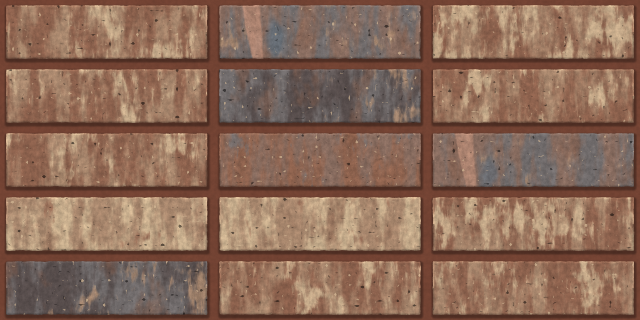
Reproduce this texture procedurally as a Shadertoy shader.

```glsl
// Stack-bonded wall of weathered bricks, three across and five down, in red mortar.

// Layout, in units of the canvas height
const vec2 GRID = vec2(3.0, 5.0);
const vec2 CANVAS = vec2(2.0, 1.0);
const vec2 BRICK_HALF = vec2(0.315, 0.084);
const float CORNER = 0.004;
const float EDGE_WEAR = 0.0022;
const float SHADOW_REACH = 0.010;
const vec2 SHADOW_SHIFT = vec2(0.002, -0.006);

// Colours
const vec3 MORTAR = vec3(0.45, 0.262, 0.20);
const vec3 RED = vec3(0.555, 0.385, 0.305);
const vec3 TAN = vec3(0.655, 0.525, 0.425);
const vec3 CREAM = vec3(0.785, 0.685, 0.555);
const vec3 MAUVE = vec3(0.535, 0.425, 0.375);
const vec3 SLATE = vec3(0.44, 0.42, 0.42);
const vec3 CHARCOAL = vec3(0.345, 0.305, 0.30);
const vec3 PINK = vec3(0.70, 0.53, 0.45);
const vec3 BLUE = vec3(0.38, 0.42, 0.46);

// Firing kinds: 0 red, 1 banded slate, 2 pale red, 3 charcoal, 4 mauve, 5 cream
const int BANDED = 1;
const int DARK = 3;
const vec3 BASE[6] = vec3[6](RED, MAUVE, RED, CHARCOAL, MAUVE, TAN);
const vec3 STREAK[6] = vec3[6](TAN, SLATE, TAN, SLATE, RED, CREAM);
const vec3 ACCENT[6] = vec3[6](CREAM, TAN, CREAM, TAN, SLATE, RED);
const float ACCENT_START[6] = float[6](0.10, 0.22, -0.05, 0.30, 0.20, 0.25);
// Kind of each brick, row by row from the lower left
const int KIND[15] = int[15](3, 0, 0, 5, 5, 2, 0, 4, 1, 0, 3, 0, 0, 1, 2);

float hash(vec2 p) {
    uvec2 u = uvec2(ivec2(p)) * uvec2(1597u, 3571u);
    uint n = (u.x ^ u.y) * 747796u + 2891u;
    n = (n ^ (n >> 13)) * 12741u;
    n ^= n >> 15;
    return float(n & 65535u) / 65536.0;
}

float corner(vec2 cell, vec2 offset) {
    float angle = 6.2832 * hash(cell);
    return dot(vec2(cos(angle), sin(angle)), offset);
}

// Gradient noise, roughly -1 to 1
float noise(vec2 p) {
    vec2 i = floor(p), f = p - i;
    vec2 w = f * f * f * (f * (f * 6.0 - 15.0) + 10.0);
    vec2 e = vec2(1.0, 0.0);
    float low = mix(corner(i, f), corner(i + e.xy, f - e.xy), w.x);
    float high = mix(corner(i + e.yx, f - e.yx), corner(i + e.xx, f - e.xx), w.x);
    return 1.4 * mix(low, high, w.y);
}

float fbm(vec2 p) {
    float sum = 0.0, amp = 0.6;
    for (int i = 0; i < 4; i++) {
        sum += amp * noise(p);
        p = p * 2.03 + 17.3;
        amp *= 0.55;
    }
    return sum;
}

float brickDistance(vec2 p) {
    vec2 d = abs(p) - BRICK_HALF + CORNER;
    return length(max(d, 0.0)) + min(max(d.x, d.y), 0.0) - CORNER;
}

// Fired clay: p is measured from the brick centre, q is shifted per brick
vec3 brickColour(vec2 p, vec2 q, int kind) {
    float streak = fbm(q * vec2(15.0, 3.5));
    float blotch = fbm(q * vec2(9.0, 8.0) + 31.0);
    float scratch = fbm(q * vec2(38.0, 11.0) + 57.0);
    float grain = fbm(q * vec2(64.0, 58.0) + 83.0);

    vec3 col = mix(BASE[kind], STREAK[kind], smoothstep(-0.3, 0.35, streak + 0.35 * scratch));
    float lightEnd = kind == DARK ? 0.35 * smoothstep(-0.1, 0.3, p.x) : 0.0;
    float accent = 0.8 * blotch + 0.55 * scratch + lightEnd - ACCENT_START[kind];
    col = mix(col, ACCENT[kind], 0.85 * smoothstep(0.0, 0.4, accent));
    col = mix(col, RED * 0.92, 0.45 * smoothstep(0.1, 0.5, fbm(q * vec2(11.0, 6.0) + 111.0)));

    // Slanting pale band with a blue stain beside it
    if (kind == BANDED) {
        float band = abs(p.x + 0.206 + 0.14 * p.y + 0.006 * blotch) - 0.022 - 0.07 * p.y;
        col = mix(col, PINK, 0.85 * smoothstep(0.004, -0.004, band));
        float stain = length((p - vec2(-0.135, -0.02)) * vec2(1.0, 0.4)) + 0.02 * blotch;
        col = mix(col, BLUE, 0.75 * smoothstep(0.035, 0.012, stain));
    }

    // Grain, pale flecks and dark pits
    col *= 1.0 + 0.17 * grain + 0.08 * scratch;
    col = mix(col, CREAM * 1.06, 0.7 * smoothstep(0.55, 0.8, noise(q * vec2(72.0, 66.0) + 7.0)));
    col *= 1.0 - 0.5 * smoothstep(0.55, 0.82, noise(q * vec2(56.0, 68.0) + 139.0));
    return col;
}

void mainImage(out vec4 fragColor, in vec2 fragCoord) {
    vec2 uv = fragCoord / iResolution.xy;
    vec2 cell = min(floor(uv * GRID), GRID - 1.0);
    vec2 p = (uv * GRID - cell - 0.5) * CANVAS / GRID;
    vec2 q = p + 3.0 + 5.0 * cell + cell.yx * vec2(1.37, 2.71);
    int kind = KIND[int(cell.y * GRID.x + cell.x)];
    float pixel = 1.0 / iResolution.y;

    // Mortar with a shadow below each brick
    vec2 wall = uv * CANVAS;
    vec3 col = MORTAR * (1.0 + 0.07 * fbm(wall * 70.0) + 0.05 * fbm(wall * 9.0 + 40.0));
    col *= 1.0 - 0.32 * smoothstep(SHADOW_REACH, 0.0, brickDistance(p - SHADOW_SHIFT));

    // Chipped brick face, lit along the top and dark along the bottom
    float d = brickDistance(p) + EDGE_WEAR * (0.4 + fbm(q * 42.0));
    vec3 face = brickColour(p, q, kind);
    float rim = smoothstep(-0.008, 0.0, d);
    face *= 1.0 + rim * (p.y > 0.0 ? 0.16 : -0.22);
    col = mix(col, face, smoothstep(0.6 * pixel, -0.6 * pixel, d));
    fragColor = vec4(clamp(col, 0.0, 1.0), 1.0);
}
```
